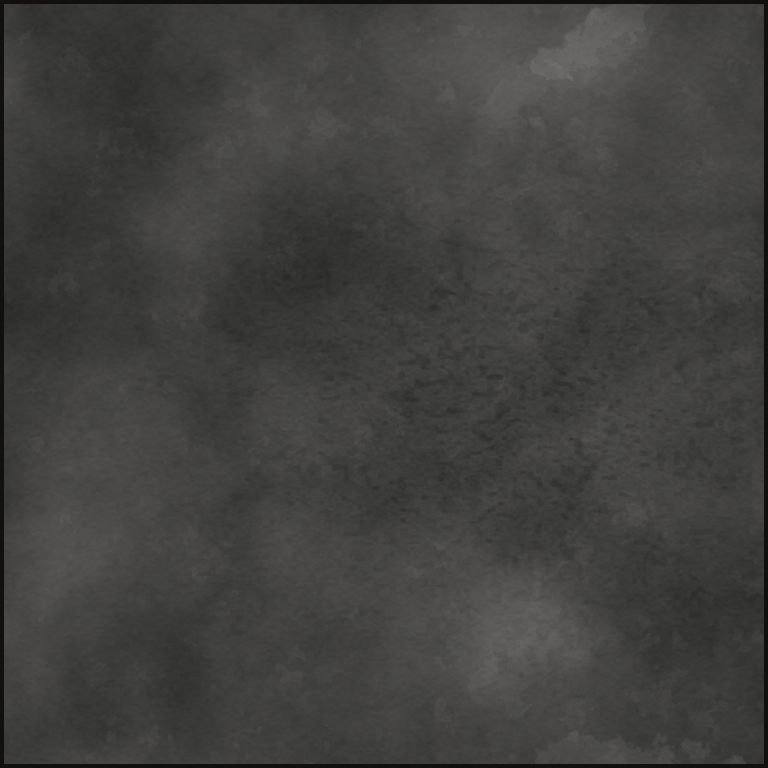
This texture is drawn by a three.js fragment shader. Its source:

```glsl
// Dark charcoal paper with soft smoky clouds, fine grain, worn pale flakes and a thin black border.
varying vec2 vUv;

const vec3 TINT = vec3(1.006, 1.0, 0.985);
const vec3 BORDER_COLOR = vec3(0.066, 0.060, 0.058);
const float BASE_TONE = 0.253;
const float CLOUD_SCALE = 4.2;
const float CLOUD_CONTRAST = 0.19;
const float MOTTLE_CONTRAST = 0.055;
const float GRAIN_CONTRAST = 0.034;
const float PIT_DEPTH = 0.032;
const float FLAKE_LIGHT = 0.042;
const float FLAKE_EDGE = 0.10;
const float BORDER_WIDTH = 0.0053;
const float BORDER_SOFTNESS = 0.0012;

float hash(vec2 p) {
  vec3 q = fract(vec3(p.xyx) * 0.1031);
  q += dot(q, q.yzx + 33.33);
  return fract((q.x + q.y) * q.z);
}

float noise(vec2 p) {
  vec2 cell = floor(p);
  vec2 f = fract(p);
  f = f * f * f * (f * (f * 6.0 - 15.0) + 10.0);
  float low = mix(hash(cell), hash(cell + vec2(1.0, 0.0)), f.x);
  float high = mix(hash(cell + vec2(0.0, 1.0)), hash(cell + 1.0), f.x);
  return mix(low, high, f.y);
}

// Layered noise, turned at each octave to hide the lattice
float fbm(vec2 p) {
  float sum = 0.0;
  float weight = 0.5;
  for (int i = 0; i < 6; i++) {
    sum += weight * noise(p);
    p = mat2(1.6, 1.2, -1.2, 1.6) * p + 17.3;
    weight *= 0.5;
  }
  return sum / 0.984;
}

// Soft oval spot, 1 at its centre
float blot(vec2 p, vec2 center, vec2 radius) {
  vec2 d = (p - center) / radius;
  return exp(-dot(d, d));
}

float segmentDistance(vec2 p, vec2 a, vec2 b) {
  vec2 along = b - a;
  float t = clamp(dot(p - a, along) / dot(along, along), 0.0, 1.0);
  return length(p - a - along * t);
}

// Broad light and dark areas
float smoke(vec2 p) {
  vec2 warp = vec2(fbm(p * 5.0 + 3.1), fbm(p * 5.0 + 41.7)) - 0.5;
  vec2 q = p + 0.12 * warp;
  float tone = CLOUD_CONTRAST * (fbm(q * CLOUD_SCALE + 8.4) - 0.5);
  tone += MOTTLE_CONTRAST * (fbm(p * 17.0 + 63.0) - 0.5);
  float pale = blot(q, vec2(0.26, 0.67), vec2(0.07, 0.12));
  pale += blot(q, vec2(0.07, 0.25), vec2(0.10, 0.16));
  pale += 1.3 * blot(q, vec2(0.71, 0.15), vec2(0.13, 0.09));
  pale += blot(q, vec2(0.72, 0.93), vec2(0.14, 0.07));
  float dark = blot(q, vec2(0.38, 0.68), vec2(0.08, 0.14));
  dark += blot(q, vec2(0.27, 0.45), vec2(0.06, 0.12));
  dark += blot(q, vec2(0.84, 0.58), vec2(0.20, 0.24));
  dark += blot(q, vec2(0.33, 0.97), vec2(0.12, 0.10));
  return tone + 0.050 * pale - 0.032 * dark;
}

// Ragged worn layers: a slanted scrape, a patch at the foot, small chips
float flakes(vec2 p) {
  float ragged = fbm(p * 24.0 + 5.0) - 0.5;
  float fine = fbm(p * 75.0 + 90.0) - 0.5;
  float rough = 2.2 * ragged + 1.2 * fine;
  float scrape = 1.0 - segmentDistance(p, vec2(0.65, 0.87), vec2(0.84, 0.98)) / 0.030;
  float core = 1.0 - segmentDistance(p, vec2(0.72, 0.92), vec2(0.82, 0.975)) / 0.017;
  float foot = 1.0 - length((p - vec2(0.79, 0.005)) / vec2(0.13, 0.038));
  float chips = 0.9 * blot(p, vec2(0.74, 0.12), vec2(0.16, 0.11)) - 0.85;
  float cover = 0.55 * smoothstep(-FLAKE_EDGE, FLAKE_EDGE, scrape + rough);
  cover += 0.85 * smoothstep(-FLAKE_EDGE, FLAKE_EDGE, core + 1.6 * rough);
  cover += smoothstep(-FLAKE_EDGE, FLAKE_EDGE, foot + 0.7 * rough);
  cover += 0.5 * smoothstep(-FLAKE_EDGE, FLAKE_EDGE, chips + 1.5 * rough);
  return cover;
}

// Paper tooth, drawn out slightly sideways, with small dark pits
float paper(vec2 p) {
  vec2 bent = p + 0.006 * vec2(noise(p * 40.0), noise(p * 40.0 + 31.0));
  float tooth = noise(bent * vec2(150.0, 240.0)) - 0.5;
  tooth += 0.6 * (noise(p * vec2(300.0, 390.0) + 19.0) - 0.5);
  float wear = blot(p, vec2(0.68, 0.47), vec2(0.32, 0.25));
  float pits = noise(bent * vec2(95.0, 145.0) + 70.0);
  pits = smoothstep(0.66, 0.95, 0.75 * pits + 0.45 * fbm(p * 30.0));
  return GRAIN_CONTRAST * (0.55 + 0.5 * wear) * tooth - PIT_DEPTH * (0.25 + wear) * pits;
}

void main() {
  float tone = BASE_TONE + smoke(vUv) + paper(vUv) + FLAKE_LIGHT * flakes(vUv);
  vec3 color = TINT * clamp(tone, 0.15, 0.43);

  // Thin frame along all four sides
  vec2 inset = min(vUv, 1.0 - vUv);
  float inside = smoothstep(-0.5, 0.5, (min(inset.x, inset.y) - BORDER_WIDTH) / BORDER_SOFTNESS);
  gl_FragColor = vec4(mix(BORDER_COLOR, color, inside), 1.0);
}
```
